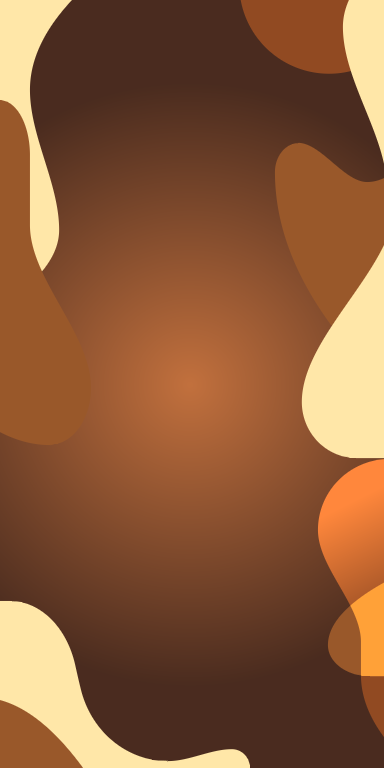
This background is drawn by a Shadertoy shader. Its source:

```glsl
// Flowing cream, brown and orange blobs framing a warm radial glow.
// Each blob is bounded by an edge curve built from S-bends, parabolas
// and elliptic arcs. Units: canvas width = 1, canvas height = 2.

// Quarter-ellipse profile: 1 at t = 0, falling to 0 at t = 1
float arc(float t) {
    t = clamp(t, 0.0, 1.0);
    return sqrt(1.0 - t * t);
}

// Parabola that starts once v exceeds start
float past(float v, float start) {
    float t = max(v - start, 0.0);
    return t * t;
}

// Smooth coverage of the region where d is negative
float cover(float d) {
    float slope = length(vec2(dFdx(d), dFdy(d)));
    return clamp(0.5 - d / max(slope, 1e-5), 0.0, 1.0);
}

float creamTopLeft(vec2 p) {
    float edge = 0.154 - 0.076 * smoothstep(1.401, 1.766, p.y)
               + 2.0 * past(p.y, 1.766) - 3.84 * past(-p.y, -1.401);
    return p.x - edge;
}

float brownLeft(vec2 p) {
    float edge = 0.078 * arc((p.y - 1.596) / 0.143)
               + 0.159 * (1.0 - smoothstep(0.990, 1.414, p.y))
               - 0.107 * (1.0 - arc((0.990 - p.y) / 0.148));
    float floorLine = 0.841 + 2.0 * past(-p.x, -0.130);
    return max(p.x - edge, floorLine - p.y);
}

float creamTopRight(vec2 p) {
    float edge = 1.008 - 0.115 * smoothstep(1.505, 1.930, p.y)
               + 3.2 * past(p.y, 1.930);
    return edge - p.x;
}

float brownRight(vec2 p) {
    float edge = 0.716 + 0.92 * past(-p.y, -1.552)
               + 0.0625 * (1.0 - arc((p.y - 1.552) / 0.0755));
    float top = 1.628 - 0.102 * smoothstep(0.776, 0.956, p.x)
              + 5.3 * past(p.x, 0.956);
    return max(edge - p.x, p.y - top);
}

float creamRight(vec2 p) {
    float edge = 0.786 + 0.245 * smoothstep(0.953, 1.479, p.y)
               + 0.143 * (1.0 - arc((0.953 - p.y) / 0.146));
    return max(edge - p.x, 0.807 - p.y);
}

float orangeRight(vec2 p) {
    float edge = 0.828 + 0.1875 * (1.0 - arc((p.y - 0.620) / 0.185))
               + 0.112 * (1.0 - smoothstep(0.328, 0.620, p.y))
               + 2.3 * past(-p.y, -0.242);
    return edge - p.x;
}

float amberRight(vec2 p) {
    float edge = 0.854 + 5.5 * past(p.y, 0.320)
               + 0.109 * (1.0 - arc((0.320 - p.y) / 0.081));
    return max(edge - p.x, 0.239 - p.y);
}

float creamBottom(vec2 p) {
    float edge = 0.026 + 0.177 * arc((p.y - 0.203) / 0.232)
               + 0.234 * (1.0 - arc((0.268 - p.y) / 0.25));
    float hill = max(p.x - edge, p.y - 0.435);
    float ripple = (0.018 + 0.031 * smoothstep(0.4375, 0.604, p.x))
                 * arc((p.x - 0.604) / 0.047);
    return min(hill, p.y - ripple);
}

void mainImage(out vec4 fragColor, in vec2 fragCoord) {
    vec2 p = fragCoord * 2.0 / iResolution.y;
    vec3 cream = vec3(1.0, 0.905, 0.66);
    vec3 brown = vec3(0.60, 0.345, 0.165);
    vec3 rust = vec3(0.57, 0.29, 0.135);

    // Radial glow
    float glow = clamp(length(p - vec2(0.495, 0.998)) / 0.785, 0.0, 1.0);
    vec3 color = mix(vec3(0.76, 0.44, 0.24), vec3(0.29, 0.17, 0.12), glow);

    // Upper blobs
    color = mix(color, cream, cover(creamTopLeft(p)));
    color = mix(color, brown, cover(brownLeft(p)));
    color = mix(color, rust, cover(length(p - vec2(0.857, 2.042)) - 0.234));
    color = mix(color, cream, cover(creamTopRight(p)));
    color = mix(color, brown, cover(brownRight(p)));
    color = mix(color, cream, cover(creamRight(p)));

    // Shaded orange blob, with an amber one that brightens where they overlap
    float inOrange = cover(orangeRight(p));
    float shade = clamp((0.66 - p.y + 0.5 * (p.x - 0.85)) / 0.36, 0.0, 1.0);
    color = mix(color, mix(vec3(1.0, 0.53, 0.235), rust, shade), inOrange);
    vec3 amber = mix(brown, vec3(1.0, 0.63, 0.22), inOrange);
    color = mix(color, amber, cover(amberRight(p)));

    // Lower left corner
    color = mix(color, cream, cover(creamBottom(p)));
    float cornerTop = 0.177 - 0.27 * p.x - 2.53 * p.x * p.x;
    color = mix(color, brown, cover(p.y - cornerTop));

    fragColor = vec4(color, 1.0);
}
```
